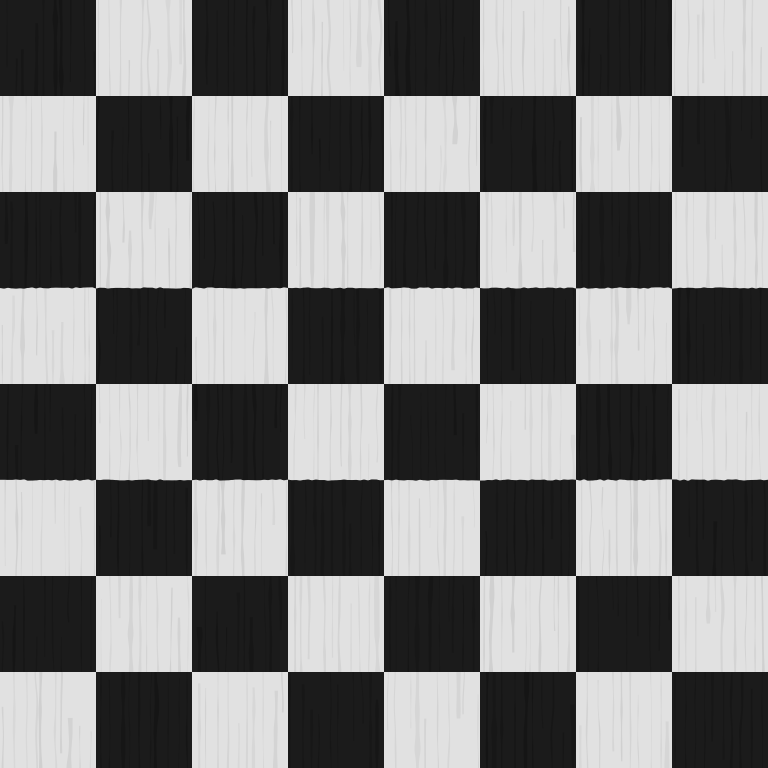
Reproduce this pattern procedurally as a Shadertoy shader.

```glsl
#define GRID 8.0
#define STREAKS 10
#define STREAK_THIN 0.005
#define STREAK_WIDE 0.021
#define WAVER 0.028
#define EDGE_WEAR 0.014
#define LIGHT_BASE vec3(0.882)
#define LIGHT_GRAIN vec3(0.815)
#define DARK_BASE vec3(0.104)
#define DARK_GRAIN vec3(0.080)

float hash(vec2 p) {
    vec3 q = fract(vec3(p.xyx) * 0.1031);
    q += dot(q, q.yzx + 33.33);
    return fract((q.x + q.y) * q.z);
}

// Smooth 1D noise, one independent track per seed
float noise(float t, float seed) {
    float i = floor(t), f = fract(t);
    f = f * f * (3.0 - 2.0 * f);
    return mix(hash(vec2(i, seed)), hash(vec2(i + 1.0, seed)), f);
}

// Coverage of the vertical wood streaks inside one square
float woodGrain(vec2 uv, vec2 cell, float px) {
    float grain = 0.0;
    float cellSeed = 17.0 + (cell.x + cell.y * GRID) * float(STREAKS);
    for (int i = 0; i < STREAKS; i++) {
        float seed = cellSeed + float(i);
        float kind = hash(vec2(seed, 3.7));
        float jitter = hash(vec2(seed, 9.1)) - 0.5;
        float center = (float(i) + 0.5 + 0.75 * jitter) / float(STREAKS);

        // Gentle bends and occasional swellings along the fibre
        float bend = noise(uv.y * 3.0 + 5.0, seed) - 0.5;
        center += WAVER * bend * hash(vec2(seed, 21.3));
        float swell = noise(uv.y * 5.0 + 40.0, seed);
        float halfWidth = mix(STREAK_THIN, STREAK_WIDE, kind * kind * kind);
        halfWidth *= 0.65 + 0.9 * swell * swell;

        // Some streaks stop partway, from above or below
        float along = hash(vec2(seed, 31.9)) < 0.5 ? uv.y : 1.0 - uv.y;
        float reach = hash(vec2(seed, 47.2));
        reach = reach < 0.4 ? 0.35 + 1.5 * reach : 1.1;
        float ending = clamp((reach - along) / px + 0.5, 0.0, 1.0);

        float body = clamp((halfWidth - abs(uv.x - center)) / px + 0.5, 0.0, 1.0);
        body *= min(1.0, 2.0 * halfWidth / px);
        float strength = mix(0.5, 1.0, hash(vec2(seed, 58.6)));
        grain = max(grain, body * ending * strength);
    }
    return grain;
}

// Soft alternating sign: +1 in even intervals, -1 in odd ones
float stripeSign(float t, float px) {
    float toEdge = 0.5 - abs(fract(t) - 0.5);
    float side = 1.0 - 2.0 * mod(floor(t), 2.0);
    return side * clamp(2.0 * toEdge / px, 0.0, 1.0);
}

// Ragged offset of the horizontal joints, wrapping across the canvas
float jointWear(vec2 p) {
    float joint = mod(floor(p.y + 0.5), GRID);
    float teeth = GRID * 24.0;
    float t = p.x * 24.0;
    float a = hash(vec2(mod(floor(t), teeth), joint + 71.0));
    float b = hash(vec2(mod(floor(t) + 1.0, teeth), joint + 71.0));
    float amount = step(0.5, hash(vec2(joint, 83.0)));
    return EDGE_WEAR * amount * (mix(a, b, smoothstep(0.0, 1.0, fract(t))) - 0.5);
}

void mainImage(out vec4 fragColor, in vec2 fragCoord) {
    vec2 p = GRID * fragCoord / iResolution.xy;
    float px = GRID / min(iResolution.x, iResolution.y);

    // Wood grain, seeded by the wrapped square index
    vec2 cell = mod(floor(p), GRID);
    float grain = woodGrain(fract(p), cell, px);
    vec3 light = mix(LIGHT_BASE, LIGHT_GRAIN, grain);
    vec3 dark = mix(DARK_BASE, DARK_GRAIN, grain);

    // Checkerboard with smoothed joints
    float checker = stripeSign(p.x, px) * stripeSign(p.y + jointWear(p), px);
    fragColor = vec4(mix(dark, light, 0.5 + 0.5 * checker), 1.0);
}
```
